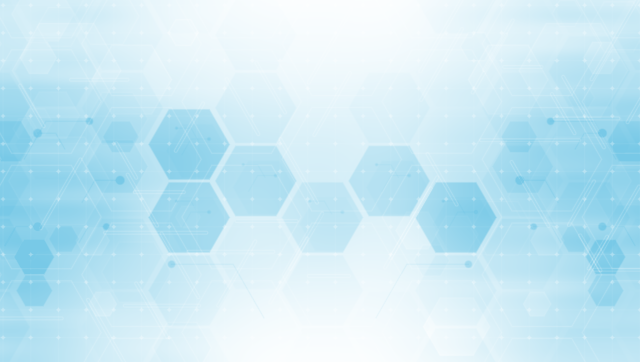
Give the GLSL for this background, as a Shadertoy shader.

```glsl
// Pale blue technology backdrop: a honeycomb with a darker zigzag chain of cells,
// flanked by mirrored hexagon clusters, circuit traces and a faint dotted grid.
// Everything adds to or thins one ink tone, which is turned into colour at the end.

float hash(vec2 p) {
    return fract(sin(dot(p, vec2(127.1, 311.7))) * 43758.5453);
}

float noise(vec2 p) {
    vec2 i = floor(p), f = fract(p);
    f = f * f * (3.0 - 2.0 * f);
    return mix(mix(hash(i), hash(i + vec2(1, 0)), f.x),
               mix(hash(i + vec2(0, 1)), hash(i + vec2(1, 1)), f.x), f.y);
}

// Coverage of a shape from its signed distance
float fill(float d) {
    float px = 0.001 + 0.8 / iResolution.y;
    return 1.0 - smoothstep(-px, px, d);
}

// Flat-topped hexagon with corner radius r
float hexagon(vec2 p, float r) {
    p = abs(p);
    return max(p.y, dot(p, vec2(0.866, 0.5))) - 0.866 * r;
}

float segment(vec2 p, vec2 a, vec2 b) {
    vec2 ab = b - a;
    return length(p - a - ab * clamp(dot(p - a, ab) / dot(ab, ab), 0.0, 1.0));
}

// Offset from the nearest honeycomb centre (xy) and its column and row (zw)
vec4 honeycomb(vec2 p, vec2 size) {
    vec2 u = p / size, a = floor(u + 0.5), b = floor(u) + 0.5;
    vec2 cell = length((u - a) * size) < length((u - b) * size) ? a : b;
    return vec4((u - cell) * size, cell * vec2(2, 1));
}

// Small filled hexagon with a thin pale rim
float badge(vec2 p, vec2 centre, float r, float ink) {
    float d = hexagon(p - centre, r);
    return ink * fill(d) * (0.8 - 2.5 * (p.y - centre.y)) - 0.03 * fill(abs(d) - 0.0012);
}

// Node with a horizontal lead and a slanted tail
float trace(vec2 p, vec2 node, float r, float lead) {
    vec2 bend = node + vec2(lead, 0);
    float wire = min(segment(p, node, bend), segment(p, bend, bend + vec2(0.5 * lead, -0.87 * abs(lead))));
    return 0.14 * fill(length(p - node) - r) + 0.07 * fill(wire - 0.001);
}

void mainImage(out vec4 fragColor, in vec2 fragCoord) {
    vec2 p = fragCoord / iResolution.y;
    float halfWidth = 0.5 * iResolution.x / iResolution.y;
    p.x -= halfWidth;
    vec2 m = vec2(abs(p.x), p.y);
    float edge = m.x / halfWidth;
    float side = smoothstep(0.1, 1.0, edge);

    // Soft glow: white above and below the centre, blue toward the sides
    float band = exp(-pow((p.y - 0.5) / 0.32, 2.0));
    float tone = 0.225 * band + side * mix(0.29, 0.19, smoothstep(0.2, 1.0, p.y));
    tone -= 0.03 * side * step(0.0, p.x) * (1.0 - band);
    tone += 0.10 * side * (noise(p * vec2(3, 24)) - 0.5);
    tone += 0.07 * (noise(p * 5.0 + 3.0) - 0.5) * (band + side);

    // Main honeycomb and its darker zigzag chain
    vec4 comb = honeycomb(p - vec2(0.007, 0.601), vec2(0.3684, 0.2018));
    float column = comb.z, row = comb.w;
    float inside = fill(hexagon(comb.xy, 0.112));
    bool chain = abs(column) < 2.5 && abs(row + 0.75) < 0.3;
    chain = chain || (abs(column + 2.0) < 0.1 && abs(row) < 0.1);
    float shade = chain ? 0.92 : mix(0.72, 1.0, hash(comb.zw + 4.0));
    tone *= mix(1.0, mix(0.74, shade, inside), 1.0 - 0.6 * smoothstep(0.5, 0.8, edge));
    if (chain) {
        float depth = 0.045 + 0.042 * abs(column);
        float inner = fill(hexagon(comb.xy - vec2(0.022, -0.018), 0.085));
        tone += inside * (depth + 0.25 * dot(comb.xy, vec2(0.5, -0.6)) + 0.02 * inner);
    }

    // Scattered translucent hexagons, denser toward the sides
    for (float i = 0.0; i < 24.0; i++) {
        vec2 centre = vec2((1.0 - 0.7 * pow(hash(vec2(i, 11)), 1.5)) * halfWidth, hash(vec2(i, 12)));
        centre.x *= mod(i, 2.0) * 2.0 - 1.0;
        tone += badge(p, centre, 0.03 + 0.07 * hash(vec2(i, 13)), 0.09 * (hash(vec2(i, 14)) - 0.5)) * 0.7;
    }

    // Large pale panels and smaller hexagons at both sides
    tone += badge(m, vec2(0.70, 0.805), 0.15, -0.02);
    tone += badge(m, vec2(0.52, 0.78), 0.11, -0.02);
    tone += badge(m, vec2(0.72, 0.50), 0.14, -0.02);
    tone += badge(m, vec2(0.56, 0.54), 0.085, 0.06);
    tone += badge(m, vec2(0.55, 0.622), 0.05, 0.08);
    tone += badge(m, vec2(0.858, 0.61), 0.065, 0.10);
    tone += badge(m, vec2(0.789, 0.29), 0.055, 0.17);
    tone += badge(m, vec2(0.789, 0.197), 0.05, 0.12);
    tone += badge(m, vec2(0.707, 0.34), 0.042, 0.07);
    tone += badge(m, vec2(0.628, 0.335), 0.046, -0.04);
    tone += badge(m, vec2(0.60, 0.16), 0.038, -0.04);
    tone += badge(m, vec2(0.778, 0.84), 0.05, -0.04);

    // Circuit traces at the sides, and small ones inside the chain
    tone += trace(m, vec2(0.552, 0.502), 0.012, 0.07);
    tone += trace(m, vec2(0.637, 0.665), 0.010, 0.12);
    tone += trace(m, vec2(0.780, 0.632), 0.012, -0.05);
    tone += trace(m, vec2(0.780, 0.374), 0.011, 0.06);
    tone += trace(m, vec2(0.410, 0.270), 0.010, -0.17);
    tone += trace(m, vec2(0.590, 0.374), 0.009, 0.05);
    if (chain) tone += 0.5 * trace(comb.xy, vec2(0.055, 0.015), 0.005, -0.05)
                     + 0.5 * trace(comb.xy, vec2(-0.035, 0.045), 0.004, 0.04);

    // Thin white lines: offset honeycomb, then scattered level and slanted strokes
    vec4 net = honeycomb(p - vec2(0.06, 0.56), vec2(0.553, 0.319));
    float white = 0.2 * fill(abs(hexagon(net.xy, 0.165)) - 0.001);
    for (float i = 0.0; i < 44.0; i++) {
        vec2 start = vec2(hash(vec2(i, 1)) * 2.0 - 1.0, 0.1 + 0.75 * hash(vec2(i, 2)));
        float slant = floor(3.0 * hash(vec2(i, 3))) - 1.0;
        vec2 dir = slant == 0.0 ? vec2(1, 0) : vec2(0.5, 0.866 * slant);
        float d = segment(p, start, start + dir * (0.1 + 0.2 * hash(vec2(i, 4))));
        white += 0.24 * fill(abs(d - 0.004) - 0.0008);
    }

    // Dotted grid
    vec2 grid = abs(fract((p - vec2(-0.034, 0.45)) / 0.0765 + 0.5) - 0.5) * 0.0765;
    white += 0.08 * fill(min(grid.x, grid.y) - 0.0006) + 0.27 * fill(grid.x + grid.y - 0.006);

    tone = clamp(tone * (1.0 - min(white, 0.6)), 0.0, 0.53);
    fragColor = vec4(1.0 - tone * vec3(1.0, 0.4, 0.18), 1.0);
}
```
